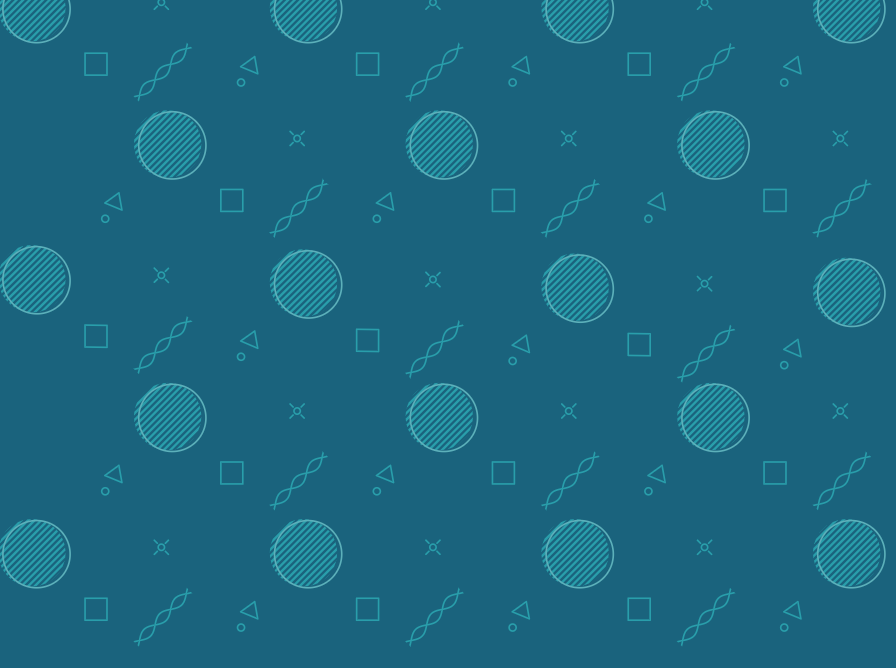
A Shadertoy shader for this pattern:

```glsl
// Staggered teal pattern of hatched discs, squares, twisted strands, triangles and sparks

// Layout, in units where the canvas is WIDTH wide and y runs down from the top
const float WIDTH = 768.0;
const int ROWS = 5;
const int LAST_COLUMN = 3;
const int DRIFT_ROW = 2;            // this row slopes gently downward
const float DRIFT_SLOPE = 0.0155;
const float DRIFT_PIVOT = 110.0;
const vec2 FIRST = vec2(31.3, 7.8);
const vec2 STEP = vec2(232.8, 116.8);

// Motif positions, measured from the disc of each group
const vec2 SPARK_AT = vec2(107.0, -5.9);
const vec2 SQUARE_AT = vec2(51.0, 47.2);
const vec2 STRANDS_AT = vec2(108.3, 54.0);
const vec2 TRIANGLE_AT = vec2(184.0, 48.5);
const vec2 DOT_AT = vec2(175.3, 62.9);

// Motif sizes
const float LINE = 1.4;
const float DISC_RADIUS = 28.8;
const vec2 HATCH_SHIFT = vec2(-4.0, -1.2);
const float HATCH_GAP = 4.0;
const float HATCH_LINE = 2.0;
const float SQUARE_HALF = 9.4;
const float SPARK_RADIUS = 2.7;
const float DOT_RADIUS = 3.0;
const float LOBE = 18.9;            // length of one lobe of the strands
const float LOBE_HEIGHT = 4.0;
const float STRANDS_HALF = 31.6;

const vec3 GROUND = vec3(0.10, 0.39, 0.49);
const vec3 TEAL = vec3(0.16, 0.62, 0.67);
const vec3 PALE = vec3(0.36, 0.69, 0.73);
const float PI = 3.14159;
const float DIAG = 0.70711;

float segment(vec2 p, vec2 a, vec2 b) {
    vec2 ab = b - a;
    return length(p - a - ab * clamp(dot(p - a, ab) / dot(ab, ab), 0.0, 1.0));
}

float ring(vec2 p, float radius) {
    return abs(length(p) - radius);
}

float squareOutline(vec2 p) {
    vec2 q = abs(p) - SQUARE_HALF;
    return abs(length(max(q, 0.0)) + min(max(q.x, q.y), 0.0));
}

float triangleOutline(vec2 p) {
    vec2 a = vec2(-9.0, 0.9), b = vec2(3.0, -7.8), c = vec2(5.6, 6.9);
    return min(segment(p, a, b), min(segment(p, b, c), segment(p, c, a)));
}

// Small ring with four diagonal rays
float spark(vec2 p) {
    float rays = segment(abs(p), vec2(3.5), vec2(6.0));
    return min(ring(p, SPARK_RADIUS), rays);
}

// Two mirrored sine waves along the rising diagonal
float strands(vec2 p) {
    float along = DIAG * (p.x - p.y);
    float across = DIAG * (p.x + p.y);
    float phase = along * PI / LOBE;
    float slope = LOBE_HEIGHT * PI / LOBE * sin(phase);
    float wave = abs(abs(across) - LOBE_HEIGHT * abs(cos(phase)));
    return max(wave * inversesqrt(1.0 + slope * slope), abs(along) - STRANDS_HALF);
}

// Signed distance to the diagonal stripes inside a disc
float hatch(vec2 p) {
    float stripe = abs(fract(DIAG * (p.x + p.y) / HATCH_GAP) - 0.5) * HATCH_GAP;
    return max(stripe - 0.5 * HATCH_LINE, length(p) - DISC_RADIUS);
}

float cover(float d, float pixel) {
    return clamp(0.5 - d / pixel, 0.0, 1.0);
}

void mainImage(out vec4 fragColor, in vec2 fragCoord) {
    float pixel = WIDTH / iResolution.x;
    vec2 p = vec2(fragCoord.x, iResolution.y - fragCoord.y) * pixel;
    float lines = 1e3, fill = 1e3, rim = 1e3;

    for (int row = 0; row < ROWS; row++) {
        float stagger = 0.5 * float(row % 2);
        for (int col = -1; col <= LAST_COLUMN; col++) {
            vec2 origin = FIRST + STEP * vec2(float(col) + stagger, float(row));
            vec2 q = p - origin;
            if (row == DRIFT_ROW) q.y -= DRIFT_SLOPE * (p.x - DRIFT_PIVOT);

            lines = min(lines, triangleOutline(q - TRIANGLE_AT));
            lines = min(lines, ring(q - DOT_AT, DOT_RADIUS));
            if (col < 0) continue;  // groups cut by the left edge keep only these

            lines = min(lines, squareOutline(q - SQUARE_AT));
            lines = min(lines, spark(q - SPARK_AT));
            lines = min(lines, strands(q - STRANDS_AT));
            fill = min(fill, hatch(q - HATCH_SHIFT));
            rim = min(rim, ring(q, DISC_RADIUS));
        }
    }

    // Paint teal shapes first, then the pale rims
    float teal = max(cover(lines - 0.5 * LINE, pixel), cover(fill, pixel));
    vec3 color = mix(GROUND, TEAL, teal);
    color = mix(color, PALE, cover(rim - 0.5 * LINE, pixel));
    fragColor = vec4(color, 1.0);
}
```
